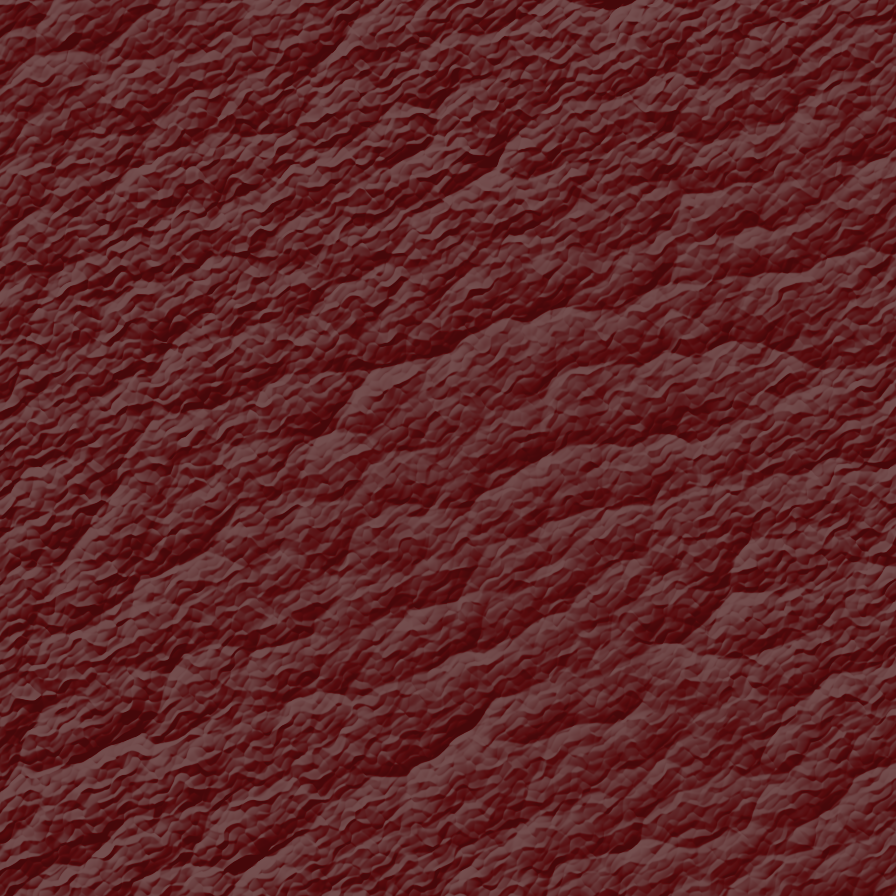
This texture is drawn by a Shadertoy shader. Its source:

```glsl
// Dark red grained leather: slanted overlapping lumps with fine wrinkles, lit from above.

vec2 hash2(vec2 p) {
    vec3 h = fract(p.xyx * vec3(0.1031, 0.1030, 0.0973));
    h += dot(h, h.yzx + 33.33);
    return fract((h.xx + h.yz) * h.zy);
}

vec2 turn(vec2 p, float angle) {
    float c = cos(angle), s = sin(angle);
    return vec2(c * p.x + s * p.y, c * p.y - s * p.x);
}

// Cellular domes: high at each cell centre, creased and steeper between cells
float domes(vec2 p, float crease) {
    vec2 cell = floor(p), f = p - cell;
    float sum = 0.0;
    for (int y = -1; y <= 1; y++) {
        for (int x = -1; x <= 1; x++) {
            vec2 o = vec2(x, y);
            vec2 d = o + 0.1 + 0.8 * hash2(cell + o + 57.0) - f;
            sum += exp(-crease * dot(d, d));
        }
    }
    float h = log(sum + 1e-20) / crease;
    return h - 0.8 * h * h;
}

// Layered sines that bend the grain
vec2 sway(vec2 p) {
    return sin(p.yx * vec2(1.0, 1.3) + vec2(0.7, 2.1))
         + 0.5 * sin(p.yx * 2.3 + p * 1.1 + vec2(4.0, 1.2));
}

float leatherHeight(vec2 p) {
    // Large lumps, leaning along the grain and flatter to the right
    vec2 grain = turn(p + 0.007 * sway(p * 11.0) + 0.003 * sway(p * 49.0), 0.36 - 0.1 * p.x);
    vec2 lump = vec2(grain.x - 0.6 * grain.y, grain.y);
    float h = 0.0135 * domes(lump * vec2(12.5, 18.5), 45.0);

    // Secondary folds crossing the lumps
    vec2 fold = turn(p + 0.004 * sway(p * 41.0), 0.8);
    h += 0.0068 * domes(fold * vec2(16.0, 28.0) + 9.0, 35.0);

    // Fine wrinkles: thin raised ridges over small grains, weaker in worn patches
    float wear = 0.85 + 0.25 * sin(p.x * 5.0 + 2.0 * sin(p.y * 4.0)) + 0.15 * p.y;
    vec2 wrinkle = turn(p + 0.0024 * sway(p * 79.0), 0.4);
    h -= wear * 0.0046 * domes(wrinkle * vec2(50.0, 74.0), 13.0);
    h += wear * 0.0027 * domes(turn(wrinkle, 0.3) * vec2(78.0, 112.0) + 31.0, 13.0);
    return h;
}

void mainImage(out vec4 fragColor, in vec2 fragCoord) {
    vec2 p = fragCoord / iResolution.y;

    // Slope towards the light above
    vec2 towardsLight = 0.0011 * normalize(vec2(-0.35, 1.0));
    float slope = (leatherHeight(p - towardsLight) - leatherHeight(p + towardsLight)) / 0.0022;
    float light = 0.5 + 0.5 * tanh(1.9 * slope);

    // Shadow, deep red, then dusty pink sheen
    vec3 deepRed = vec3(0.345, 0.04, 0.05);
    vec3 dustySheen = vec3(0.455, 0.31, 0.31);
    float sheen = clamp((light - 0.18) / 0.82, 0.0, 1.0);
    vec3 color = mix(deepRed, dustySheen, sheen);
    color.r -= 0.07 * sheen * (1.0 - sheen);
    color *= mix(0.78, 1.0, smoothstep(0.0, 0.22, light));
    fragColor = vec4(color, 1.0);
}
```
